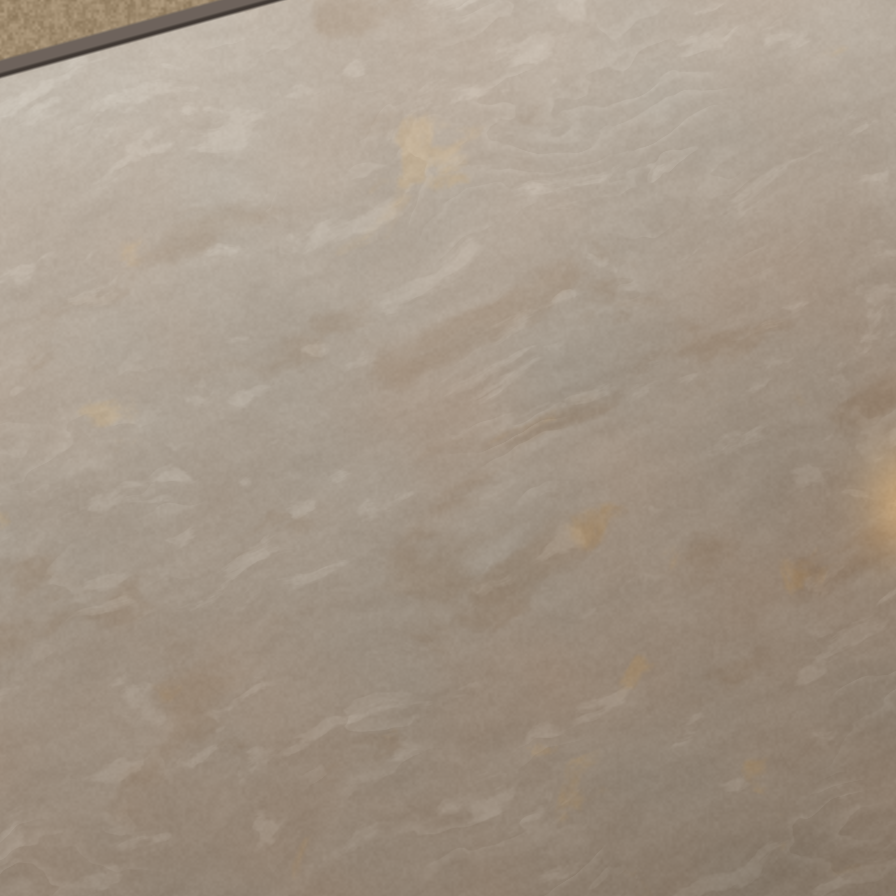
Write a WebGL 1 fragment shader that draws this texture.

```glsl
precision highp float;
// Polished beige marble slab with slanted veins, a carpet corner and a warm reflection.
uniform vec2 u_resolution;

float hash(vec2 p) {
  vec3 q = fract(vec3(p.xyx) * 0.1031);
  q += dot(q, q.yzx + 33.33);
  return fract((q.x + q.y) * q.z);
}

float noise(vec2 p) {
  vec2 cell = floor(p), f = fract(p);
  f = f * f * (3.0 - 2.0 * f);
  return mix(mix(hash(cell), hash(cell + vec2(1.0, 0.0)), f.x),
             mix(hash(cell + vec2(0.0, 1.0)), hash(cell + 1.0), f.x), f.y);
}

float fbm(vec2 p) {
  float sum = 0.0, amp = 0.5;
  for (int i = 0; i < 5; i++) {
    sum += amp * noise(p);
    p = mat2(1.62, 1.18, -1.18, 1.62) * p + 17.3;
    amp *= 0.5;
  }
  return sum;
}

// Stretched noise that keeps its grain along x in every octave.
float streaks(vec2 p) {
  float sum = 0.0, amp = 0.5;
  for (int i = 0; i < 5; i++) {
    sum += amp * noise(p);
    p = p * 2.03 + vec2(13.7, 41.1);
    amp *= 0.5;
  }
  return sum;
}

vec3 marble(vec2 uv) {
  // Light falls off from the upper left to the lower right.
  float light = 0.20 + 0.92 * uv.y - 0.24 * uv.x;
  light -= 0.16 * exp(-dot(uv - vec2(1.0, 0.55), uv - vec2(1.0, 0.55)) * 9.0);

  // Vein space: x runs along the slanted grain, bent by a slow warp.
  vec2 p = mat2(0.93, -0.36, 0.36, 0.93) * uv + 5.0;
  vec2 warp = vec2(fbm(p * 5.0), fbm(p * 5.0 + 31.0)) - 0.5;
  vec2 q = p + warp * vec2(0.16, 0.10);

  float clouds = streaks(q * vec2(4.0, 11.0)) - 0.48;
  float fine = streaks(q * vec2(20.0, 60.0) + 9.0) - 0.48;
  light += 0.20 * clouds + 0.20 * fine;

  // Overlapping layers: one crisp rim, one soft fade.
  float layer = fract(streaks(q * vec2(4.0, 10.0) + 60.0) * 7.0);
  float rim = smoothstep(0.0, 0.08, layer) * (1.0 - smoothstep(0.08, 0.55, layer));
  light += 0.13 * rim * smoothstep(0.44, 0.66, fbm(p * 7.0 + 80.0));

  // Small pale flakes and brown stains.
  float flake = smoothstep(0.63, 0.74, streaks(q * vec2(13.0, 33.0) + 120.0));
  float stain = smoothstep(0.58, 0.76, streaks(q * vec2(7.0, 15.0) + 200.0));
  light += 0.17 * flake - 0.17 * stain;

  // Fine surface grain in two sizes.
  light += 0.09 * (noise(uv * 210.0) - 0.5) + 0.07 * (noise(uv * 390.0 + 70.0) - 0.5);

  vec3 color = mix(vec3(0.53, 0.47, 0.408), vec3(0.745, 0.705, 0.655), light);
  float tint = fbm(p * 6.0 + 150.0) - 0.48;
  color += tint * vec3(0.03, -0.01, -0.03) + stain * vec3(0.010, 0.0, -0.010);

  // Rare faint ochre specks.
  float ochre = smoothstep(0.72, 0.84, fbm(q * vec2(11.0, 16.0) + 250.0));
  return color + ochre * vec3(0.04, 0.015, -0.03);
}

void main() {
  vec2 uv = gl_FragCoord.xy / u_resolution;
  float pixel = 1.0 / u_resolution.y;
  vec3 color = marble(uv);

  // Blurred lamp reflection at the right edge.
  vec2 lamp = (uv - vec2(1.01, 0.44)) / vec2(0.045, 0.06);
  color += vec3(0.18, 0.11, 0.01) * exp(-dot(lamp, lamp));

  // Metal trim and carpet beyond the slab's upper left edge.
  float edge = (uv.y - 0.913 - 0.275 * uv.x) * 0.964;
  float soft = pixel + 0.001;
  float weave = noise(uv * 170.0) + noise(uv * 320.0 + 40.0) - 1.0;
  vec3 carpet = vec3(0.62, 0.54, 0.43) + 0.08 * weave;
  vec3 trim = mix(vec3(0.25, 0.22, 0.20), vec3(0.43, 0.39, 0.36),
                  smoothstep(0.003, 0.007, edge));
  color = mix(color, trim, smoothstep(-soft, soft, edge));
  color = mix(color, carpet, smoothstep(0.019 - soft, 0.019 + soft, edge));

  gl_FragColor = vec4(color, 1.0);
}
```
